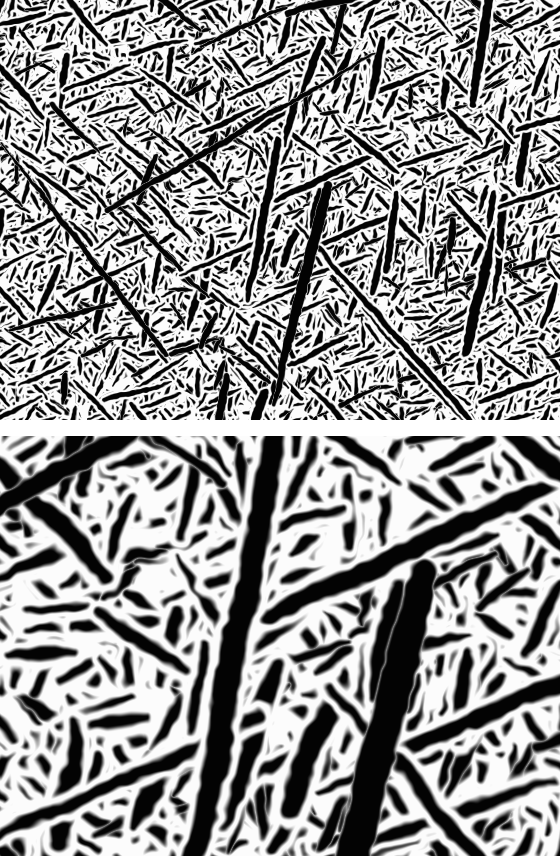
Top: the whole. Bottom: its middle third, enlarged.
Reproduce this texture procedurally as a WebGL 2 fragment shader.

```glsl
#version 300 es
precision highp float;
// Black needle-shaped plates on white, crossing in three main directions.
// Scattered layers of tapered strokes run from fine to coarse; each stroke
// carves a narrow white gap into the finer ones before it is laid down.

uniform vec2 u_resolution;
out vec4 fragColor;

vec3 hash3(vec2 p) {
    vec3 q = fract(p.xyx * vec3(0.1031, 0.1030, 0.0973));
    q += dot(q, q.yxz + 33.33);
    return fract((q.xxy + q.yzz) * q.zyx);
}

// Smooth value noise, two independent channels
vec2 noise2(vec2 p) {
    vec2 i = floor(p), f = fract(p);
    f = f * f * (3.0 - 2.0 * f);
    return mix(mix(hash3(i).xy, hash3(i + vec2(1, 0)).xy, f.x),
               mix(hash3(i + vec2(0, 1)).xy, hash3(i + vec2(1, 1)).xy, f.x), f.y);
}

float smoothMax(float a, float b, float k) {
    float h = max(k - abs(a - b), 0.0) / k;
    return max(a, b) + h * h * k * 0.25;
}

// Distance to a needle along x whose width tapers to its ends
float needle(vec2 p, float halfLength, float halfWidth, float skew) {
    float x = clamp(p.x, -halfLength, halfLength);
    float t = x / halfLength;
    float taper = 1.1 - 0.45 * t * t + skew * t;
    return length(p - vec2(x, 0.0)) - halfWidth * taper;
}

// Add one scattered layer of needles over the distance field d
float addLayer(float d, vec2 p, float size, float seed) {
    vec2 home = floor(p / size);
    float coarse = smoothstep(0.04, 0.12, size);
    for (int y = -1; y <= 1; y++) {
        for (int x = -1; x <= 1; x++) {
            vec2 cell = home + vec2(x, y);
            vec3 place = hash3(cell + seed * 17.3 + 40.0);
            vec3 form = hash3(cell + seed * 31.7 + 90.0);
            vec2 center = (cell + place.xy) * size;

            // Neighbours tend to share a direction family
            float pick = fract(noise2(center * 5.0 + seed).x * 2.0 + 0.7 * place.z);
            bool steep = pick > 0.66;
            float angle = steep ? 1.33 : (pick > 0.33 ? 0.38 : -0.76);
            angle += (form.x - 0.5) * mix(0.7, 0.3, coarse);

            float halfLength = size * mix(0.35, 0.85, form.y);
            float halfWidth = (0.0024 + 0.0078 * sqrt(size)) * mix(0.8, 1.2, form.z);
            if (steep) {
                halfLength *= mix(1.0, 0.75, coarse);
                halfWidth *= mix(1.0, 1.5, coarse);
            }

            vec2 axis = vec2(cos(angle), sin(angle));
            vec2 q = p - center;
            q = vec2(dot(q, axis), dot(q, vec2(-axis.y, axis.x)));
            float stroke = needle(q, halfLength, halfWidth, 0.6 * (place.z - 0.5));

            // Some needles touch what they cross, most keep a clear margin
            float gap = fract(form.x * 7.0 + form.z) > 0.2 ? 0.0062 : 0.0;
            d = min(smoothMax(d, gap - stroke, 0.003), stroke);
        }
    }
    return d;
}

void main() {
    vec2 p = gl_FragCoord.xy / u_resolution.y;

    // Slow bending plus fine ragged edges
    p += 0.007 * (noise2(p * 22.0) - 0.5);
    p += 0.0034 * (noise2(p * 115.0 + 7.0) - 0.5);

    float sizes[6] = float[6](0.028, 0.031, 0.05, 0.1, 0.2, 0.45);
    float d = 1.0;
    for (int i = 0; i < 6; i++) {
        d = addLayer(d, p + 0.137 * float(i), sizes[i], float(i) + 1.0);
    }

    float edge = max(0.0021, 0.75 / u_resolution.y);
    float paper = smoothstep(-edge, edge, d);
    fragColor = vec4(vec3(mix(0.01, 0.99, paper)), 1.0);
}
```
